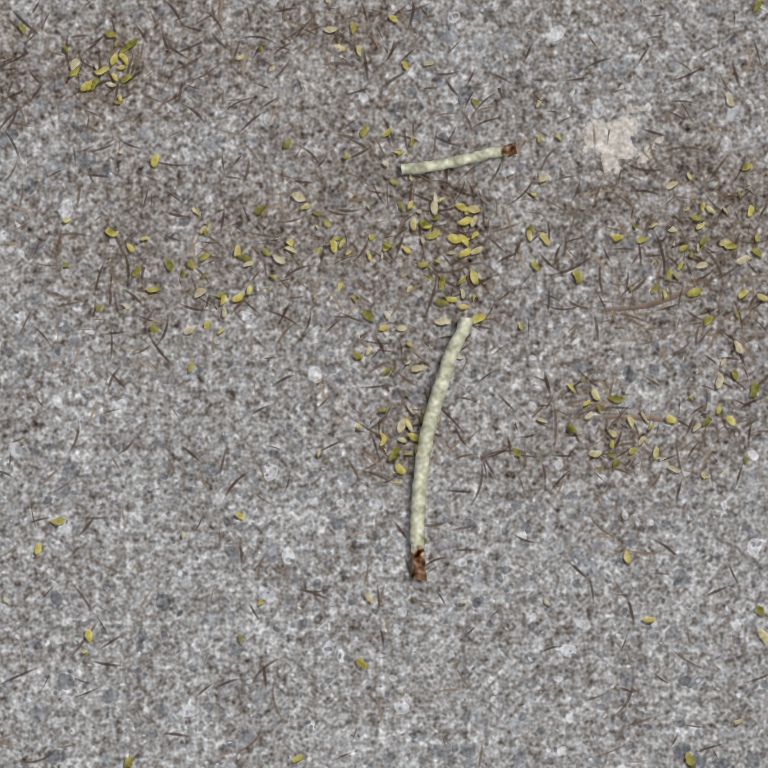
A WebGL 1 fragment shader for this texture:

```glsl
precision highp float;
uniform vec2 u_resolution;

#define SOFTNESS 0.0011
#define GROUND_TONE 0.585
#define GRIT_CONTRAST 0.27
#define DIRT_DEPTH 0.13
#define PEBBLE_CHANCE 0.33
#define NEEDLE_CHANCE 0.62
#define LEAF_CHANCE 0.42
#define TWIG_CHANCE 0.30

vec2 hash2(vec2 p) {
  vec3 q = fract(p.xyx * vec3(0.1031, 0.1030, 0.0973));
  q += dot(q, q.yzx + 33.33);
  return fract((q.xx + q.yz) * q.zy);
}

float corner(vec2 cell, vec2 offset) {
  return dot(hash2(cell) * 2.0 - 1.0, offset);
}

// Gradient noise, centred on zero
float noise(vec2 p) {
  vec2 i = floor(p), f = fract(p), u = f * f * (3.0 - 2.0 * f);
  vec2 x = vec2(1.0, 0.0), y = vec2(0.0, 1.0);
  return mix(mix(corner(i, f), corner(i + x, f - x), u.x),
             mix(corner(i + y, f - y), corner(i + 1.0, f - 1.0), u.x), u.y);
}

float fbm(vec2 p) {
  float sum = 0.0, amp = 1.0;
  for (int i = 0; i < 4; i++) {
    sum += amp * noise(p);
    p = p * 2.03 + 17.3;
    amp *= 0.55;
  }
  return sum;
}

float softness() { return max(SOFTNESS, 0.8 / u_resolution.y); }

float fill(float d) { return 1.0 - smoothstep(-softness(), softness(), d); }

// Randomly turned, bent ellipses: returns cover, random tone, position across
vec3 scatter(vec2 p, float scale, vec2 size, float chance, float bend, float seed) {
  vec3 best = vec3(0.0);
  vec2 home = floor(p * scale);
  for (int j = -1; j <= 1; j++) {
    for (int i = -1; i <= 1; i++) {
      vec2 cell = home + vec2(float(i), float(j));
      vec2 place = hash2(cell + seed), form = hash2(cell + seed + 57.0);
      vec2 pick = hash2(cell + seed + 113.0);
      vec2 q = p - (cell + 0.15 + 0.7 * place) / scale;
      float a = 6.2832 * form.x, c = cos(a), s = sin(a);
      q = vec2(c * q.x + s * q.y, c * q.y - s * q.x);
      q.y += bend * (place.y - 0.5) * q.x * q.x;
      vec2 radii = size * (0.5 + 0.8 * form.y);
      float d = (length(q / radii) - 1.0) * radii.y;
      float cover = fill(d) * step(pick.x, chance);
      if (cover > best.x) best = vec3(cover, pick.y, q.y / radii.y);
    }
  }
  return best;
}

float heap(vec2 p, vec2 centre, vec2 size) {
  vec2 q = (p - centre) / size;
  return exp(-dot(q, q));
}

// Where fallen leaves and needles gather
float litterAt(vec2 p) {
  float sum = heap(p, vec2(0.12, 0.91), vec2(0.13, 0.07))
    + heap(p, vec2(0.27, 0.66), vec2(0.15, 0.08))
    + heap(p, vec2(0.57, 0.72), vec2(0.13, 0.11))
    + heap(p, vec2(0.53, 0.48), vec2(0.06, 0.11))
    + heap(p, vec2(0.92, 0.66), vec2(0.13, 0.13))
    + heap(p, vec2(0.84, 0.44), vec2(0.15, 0.07))
    + heap(p, vec2(0.42, 0.96), vec2(0.09, 0.05));
  return clamp(sum * (0.85 + 1.6 * noise(p * 11.0)), 0.0, 1.0);
}

// Bent stick: distance, position along, position across
vec3 stick(vec2 p, vec2 a, vec2 b, float radius, float bend) {
  float len = length(b - a);
  vec2 dir = (b - a) / len, q = p - a;
  float t = dot(q, dir) / len;
  float side = dot(q, vec2(-dir.y, dir.x)) - bend * 4.0 * t * (1.0 - t);
  side += 0.003 * noise(vec2(t * len * 45.0, radius * 900.0));
  float d = max(abs(side) - radius, (abs(t - 0.5) - 0.5) * len);
  return vec3(d + 0.0025 * noise(p * 110.0), t, side / radius);
}

void drawStick(inout vec3 col, vec2 p, vec2 a, vec2 b, float radius, float bend) {
  float shadow = stick(p + vec2(0.006, 0.003), a, b, radius, bend).x;
  col *= 1.0 - 0.45 * (1.0 - smoothstep(-0.005, 0.005, shadow));
  vec3 s = stick(p, a, b, radius, bend);
  float mottle = noise(p * 85.0) + 0.7 * noise(p * 190.0);
  vec3 lichen = vec3(0.72, 0.72, 0.63) + 0.26 * mottle;
  vec3 bark = vec3(0.44, 0.33, 0.25) + 0.5 * mottle;
  vec3 skin = mix(bark, lichen, smoothstep(0.08, 0.14, s.y + 0.08 * mottle));
  skin *= 1.06 - 0.33 * s.z * s.z - 0.10 * s.z;
  col = mix(col, skin, fill(s.x));
}

void main() {
  vec2 p = gl_FragCoord.xy / u_resolution;
  vec2 rough = p + 0.004 * vec2(noise(p * 90.0), noise(p * 90.0 + 31.0));
  float litter = litterAt(p);
  float dirt = clamp(0.8 * litter + smoothstep(0.2, 0.9, p.y) * (0.3 + 0.7 * fbm(p * 6.0)), 0.0, 1.0);

  // Gritty asphalt, browner where dark
  float grit = noise(p * 75.0) + 1.1 * noise(p * 140.0) + noise(p * 225.0);
  float tone = GROUND_TONE + 0.12 * fbm(p * 14.0) + GRIT_CONTRAST * grit - DIRT_DEPTH * dirt;
  float warmth = 0.09 * (1.0 - smoothstep(0.25, 0.68, tone)) + 0.025 * dirt;
  vec3 col = tone * (1.0 + warmth * vec3(1.0, 0.0, -0.8));

  // Pebbles from coarse to fine
  for (int i = 0; i < 3; i++) {
    float scale = 30.0 * pow(1.9, float(i));
    vec3 s = scatter(rough, scale, vec2(0.30, 0.22) / scale, PEBBLE_CHANCE, 0.0, 211.0 * float(i));
    vec3 stone = mix(vec3(0.36, 0.37, 0.39), vec3(0.64, 0.645, 0.66), s.y);
    stone += 0.22 * smoothstep(0.82, 0.95, s.y) + 0.13 * grit;
    col = mix(col, stone, s.x * (0.72 - 0.4 * dirt));
  }

  // Pale crusted patch
  float crust = length((p - vec2(0.805, 0.818)) / vec2(0.044, 0.036)) + 1.1 * fbm(p * 32.0);
  col = mix(col, vec3(0.79, 0.76, 0.73) + 0.15 * grit, 0.85 * (1.0 - smoothstep(0.75, 0.95, crust)));

  // Twigs and needles
  vec3 twig = scatter(rough, 5.5, vec2(0.062, 0.0034), TWIG_CHANCE * dirt, 9.0, 401.0);
  col = mix(col, mix(vec3(0.34, 0.28, 0.24), vec3(0.56, 0.48, 0.42), twig.y) * (1.0 + 0.25 * twig.z), 0.85 * twig.x);
  for (int i = 0; i < 6; i++) {
    float scale = 17.0 + 4.0 * float(i);
    float chance = 0.07 + 0.12 * dirt + NEEDLE_CHANCE * litter;
    vec3 s = scatter(p, scale, vec2(0.40 / scale, 0.0015), chance, 22.0, 503.0 + 97.0 * float(i));
    vec3 straw = mix(vec3(0.25, 0.20, 0.17), vec3(0.62, 0.54, 0.44), s.y * s.y);
    col = mix(col, straw, 0.72 * s.x);
  }

  // Yellow-green leaflets with small shadows
  for (int i = 0; i < 2; i++) {
    float scale = 43.0 + 14.0 * float(i), seed = 907.0 + 131.0 * float(i);
    float chance = 0.008 + LEAF_CHANCE * litter * litter;
    vec2 size = vec2(0.0078, 0.0038);
    col *= 1.0 - 0.4 * scatter(rough + vec2(0.002, 0.003), scale, size, chance, 30.0, seed).x;
    vec3 s = scatter(rough, scale, size, chance, 30.0, seed);
    vec3 leaf = mix(vec3(0.46, 0.45, 0.20), vec3(0.76, 0.71, 0.36), smoothstep(0.0, 0.6, s.y));
    leaf = mix(leaf, vec3(0.75, 0.71, 0.58), smoothstep(0.6, 0.9, s.y));
    col = mix(col, leaf + 0.07 * s.z + 0.1 * grit, 0.9 * s.x);
  }

  // Lichen-covered sticks
  drawStick(col, p, vec2(0.546, 0.245), vec2(0.609, 0.586), 0.0095, 0.024);
  drawStick(col, p, vec2(0.672, 0.808), vec2(0.523, 0.779), 0.0072, 0.003);
  gl_FragColor = vec4(clamp(col, 0.0, 1.0), 1.0);
}
```
